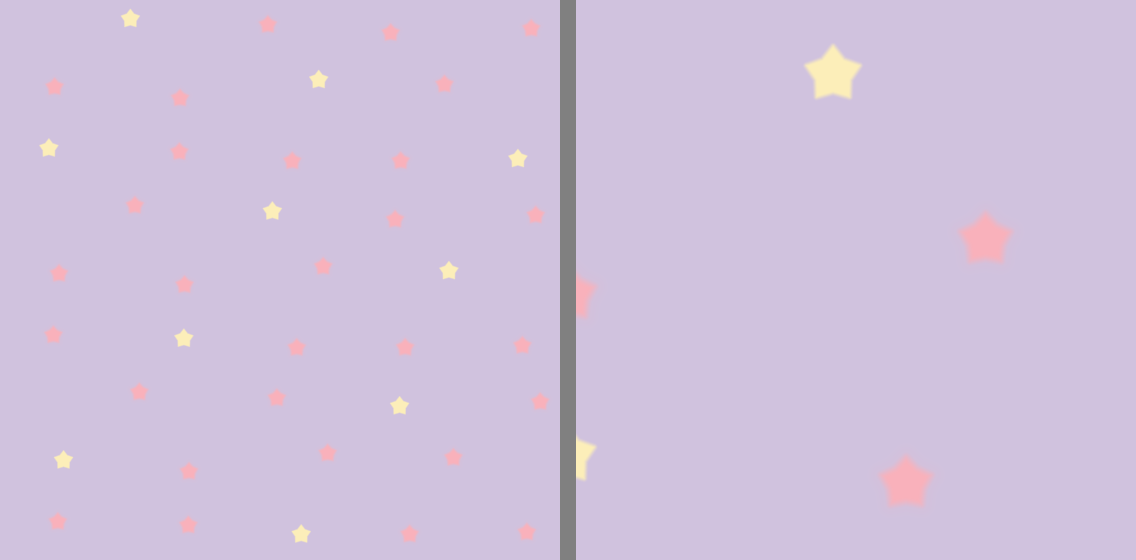
Left, the full canvas; right, a detail of the centre.
Write a Shadertoy shader that draws this pattern.

```glsl
const float TAU = 6.2831853;
const float ROWS = 9.0;
const float MOTIF_ROWS = 3.0;

const vec3 LILAC = vec3(0.816, 0.761, 0.871);
const vec3 PINK  = vec3(0.975, 0.695, 0.733);
const vec3 CREAM = vec3(0.988, 0.933, 0.725);

vec2 hash22(vec2 p) {
    vec3 q = fract(p.xyx * vec3(0.1031, 0.1030, 0.0973));
    q += dot(q, q.yzx + 33.33);
    return fract((q.xx + q.yz) * q.zy);
}

// Signed distance to a five-pointed star with one tip pointing up
float starDistance(vec2 p, float radius, float notchRatio) {
    float sector = TAU / 5.0;
    float angle = abs(mod(atan(p.x, p.y) + 0.5 * sector, sector) - 0.5 * sector);
    vec2 folded = length(p) * vec2(cos(angle), sin(angle));
    vec2 tip = vec2(radius, 0.0);
    vec2 notch = radius * notchRatio * vec2(cos(0.5 * sector), sin(0.5 * sector));
    vec2 edge = notch - tip;
    vec2 d = folded - tip;
    float along = clamp(dot(d, edge) / dot(edge, edge), 0.0, 1.0);
    float side = edge.x * d.y - edge.y * d.x;
    return length(d - edge * along) * (side > 0.0 ? -1.0 : 1.0);
}

float coverage(float dist, float softness, float pixel) {
    float halfWidth = max(softness, 0.75 * pixel);
    return 1.0 - smoothstep(-halfWidth, halfWidth, dist);
}

// Staggered three-row motif, drifting slightly right on each repeat
vec2 starCentre(float row, float column) {
    float motifRow = mod(row, MOTIF_ROWS);
    float repeatIndex = floor(row / MOTIF_ROWS);
    float start = motifRow < 0.5 ? 0.24 : 0.10;
    float spacing = motifRow < 1.5 ? 0.235 : 0.210;
    vec2 jitter = (hash22(vec2(column, motifRow) + 3.0) - 0.5) * vec2(0.035, 0.040);
    float x = start + spacing * column + 0.008 * repeatIndex;
    float y = 1.0 - (row + 0.42) / ROWS;
    return vec2(x, y) + jitter;
}

// Spreads about one cream star over each row
bool isCream(float row, float column) {
    return mod(column + 2.0 * row + floor(row / MOTIF_ROWS), 4.0) < 0.5;
}

void mainImage(out vec4 fragColor, in vec2 fragCoord) {
    float pixel = 1.0 / iResolution.y;
    vec2 uv = fragCoord * pixel;
    vec3 color = LILAC;

    for (float row = 0.0; row < ROWS; row++) {
        float columns = mod(row, MOTIF_ROWS) < 1.5 ? 4.0 : 5.0;
        for (float column = 0.0; column < columns; column++) {
            vec2 p = uv - starCentre(row, column);
            if (isCream(row, column)) {
                // Crisp cream star
                float dist = starDistance(p, 0.0165, 0.64) - 0.0010;
                color = mix(color, CREAM, coverage(dist, 0.0018, pixel));
            } else {
                // Soft pink star with a faint halo
                float dist = starDistance(p, 0.0155, 0.70) - 0.0008;
                float halo = 0.10 * coverage(dist - 0.004, 0.006, pixel);
                float body = coverage(dist, 0.0036, pixel);
                color = mix(color, PINK, max(halo, body));
            }
        }
    }

    fragColor = vec4(color, 1.0);
}
```
